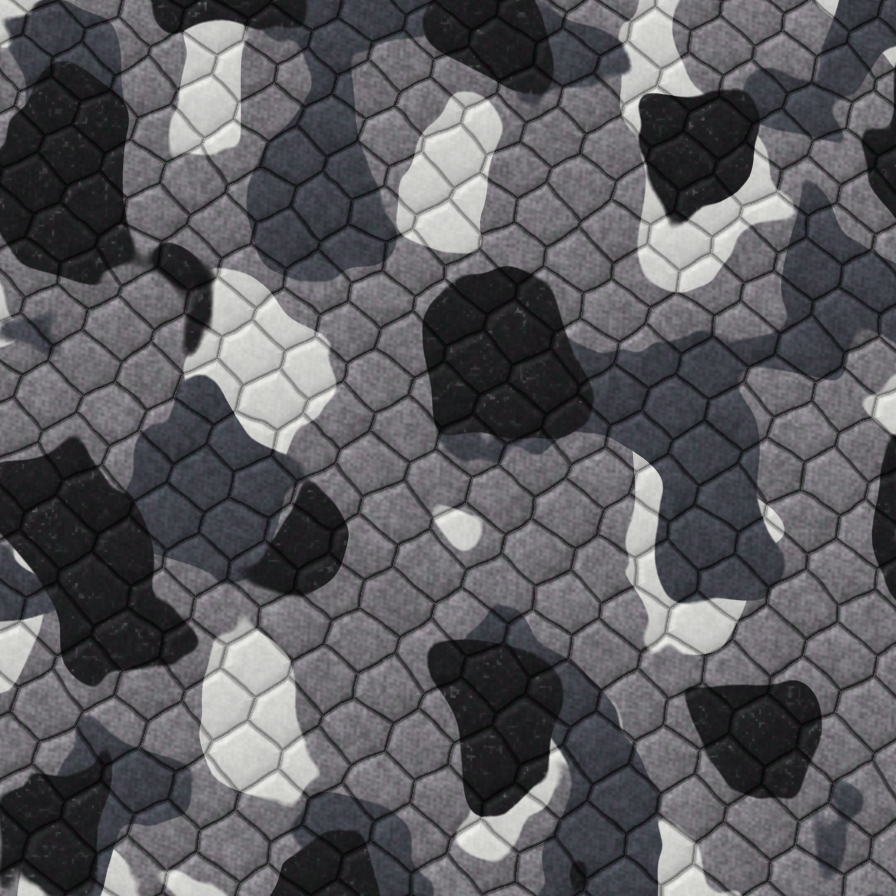
Write a WebGL 1 fragment shader that draws this texture.

```glsl
precision highp float;
// Urban camouflage printed on embossed, scale-patterned leather.
uniform vec2 u_resolution;

#define CELL_A vec2(0.078, -0.018)
#define CELL_B vec2(0.036, -0.062)
#define CELL_JITTER 0.16
#define PATCH_FREQ 15.0
#define BLACK_LEVEL 0.92
#define SLATE_LEVEL 0.74
#define WHITE_LEVEL 0.90
#define GROOVE_WIDTH 0.0042
#define GRAIN_FREQ 270.0
#define LIGHT_DIR vec2(-0.45, 0.89)

const vec3 BASE = vec3(0.455, 0.445, 0.465);
const vec3 SLATE = vec3(0.245, 0.255, 0.285);
const vec3 BLACK = vec3(0.115, 0.115, 0.122);
const vec3 WHITE = vec3(0.80, 0.80, 0.79);

float hash(vec2 p) {
  vec3 q = fract(vec3(p.xyx) * 0.1031);
  q += dot(q, q.yzx + 33.33);
  return fract((q.x + q.y) * q.z);
}

float noise(vec2 p) {
  vec2 i = floor(p), f = fract(p);
  f = f * f * (3.0 - 2.0 * f);
  return mix(mix(hash(i), hash(i + vec2(1, 0)), f.x),
             mix(hash(i + vec2(0, 1)), hash(i + vec2(1, 1)), f.x), f.y);
}

// Layered sines with unit deviation, roughened into lobed outlines.
float patchField(vec2 p, float seed) {
  p = vec2(dot(p, vec2(0.84, 0.54)), 0.75 * dot(p, vec2(-0.54, 0.84)));
  p += 0.012 * sin(p.yx * vec2(43.0, 37.0) + seed);
  float sum = 0.0;
  for (int i = 0; i < 6; i++) {
    float k = float(i);
    float angle = k * 2.4 + seed;
    vec2 dir = vec2(cos(angle), sin(angle));
    sum += sin(dot(p, dir) * PATCH_FREQ * (1.0 + 0.22 * k) + seed * (k + 1.7));
  }
  float lobes = 1.3 * (noise(p * 16.0 + seed * 7.0) - 0.5)
              + 0.6 * (noise(p * 34.0 + seed * 11.0) - 0.5);
  return sum / 1.732 + lobes;
}

float patchMask(vec2 p, float seed, float level) {
  return smoothstep(level - 0.05, level + 0.05, patchField(p, seed));
}

// Offset from p to the jittered centre of one scale.
vec2 toCentre(vec2 p, vec2 id) {
  vec2 jitter = vec2(hash(id + 50.0), hash(id + 91.0)) - 0.5;
  vec2 c = id + CELL_JITTER * jitter;
  return CELL_A * c.x + CELL_B * c.y - p;
}

// Cellular noise: edge distance, edge normal and offset to the centre.
float scales(vec2 p, out vec2 normal, out vec2 centre) {
  float det = CELL_A.x * CELL_B.y - CELL_B.x * CELL_A.y;
  vec2 home = floor(vec2(CELL_B.y * p.x - CELL_B.x * p.y,
                         CELL_A.x * p.y - CELL_A.y * p.x) / det + 0.5);
  vec2 nearest = home;
  centre = vec2(1.0);
  for (int j = -1; j <= 1; j++)
    for (int i = -1; i <= 1; i++) {
      vec2 id = home + vec2(i, j);
      vec2 r = toCentre(p, id);
      if (dot(r, r) < dot(centre, centre)) { centre = r; nearest = id; }
    }
  float edge = 1.0;
  normal = vec2(0.0, 1.0);
  for (int j = -1; j <= 1; j++)
    for (int i = -1; i <= 1; i++) {
      if (i == 0 && j == 0) continue;
      vec2 r = toCentre(p, nearest + vec2(i, j));
      vec2 n = normalize(r - centre);
      float d = dot(0.5 * (r + centre), n);
      if (d < edge) { edge = d; normal = n; }
    }
  return edge;
}

void main() {
  vec2 p = gl_FragCoord.xy / min(u_resolution.x, u_resolution.y);

  // Printed patches, from bottom to top.
  vec3 color = mix(BASE, WHITE, patchMask(p, 2.3, WHITE_LEVEL));
  color = mix(color, SLATE, patchMask(p, 5.1, SLATE_LEVEL));
  float black = patchMask(p, 8.6, BLACK_LEVEL);
  color = mix(color, BLACK, black);
  float pale = smoothstep(0.5, 0.75, color.g);

  // Scales shrink slightly towards the top and bend a little.
  vec2 q = vec2(p.x - 0.5, p.y) * (1.0 + 0.12 * p.y);
  q += 0.004 * sin(q.yx * vec2(17.0, 13.0));
  q += 0.003 * (vec2(noise(q * 55.0), noise(q * 55.0 + 40.0)) - 0.5);
  vec2 normal, centre;
  float edge = scales(q, normal, centre);

  // Domed relief: tilt across the scale, lit rim, shaded flank, groove.
  float facing = dot(normal, LIGHT_DIR);
  float tilt = clamp(-dot(centre, LIGHT_DIR) / 0.04, -1.0, 1.0);
  float flank = 1.0 - smoothstep(0.0, 0.018, edge);
  float rim = exp(-pow((edge - 0.007) / 0.0035, 2.0)) * max(facing, 0.0);
  float groove = 1.0 - smoothstep(0.0008, GROOVE_WIDTH, edge);
  float depth = mix(0.42, 0.62, smoothstep(0.4, -0.5, facing));
  float relief = 1.0 + 0.09 * tilt + 0.16 * flank * min(facing, 0.0) + 0.16 * rim;
  relief *= 1.0 - groove * depth;
  color *= mix(relief, mix(1.0, relief, 0.6), pale);

  // Fine woven grain, with glints on the dark print.
  float grain = noise(p * GRAIN_FREQ) + 0.6 * noise(p * GRAIN_FREQ * 0.5 + 9.0) - 0.8;
  float weave = sin(dot(p, vec2(0.8, 0.6)) * 900.0) * sin(dot(p, vec2(-0.5, 0.87)) * 700.0);
  float mottling = noise(p * 38.0) - 0.5;
  color *= 1.0 + (0.26 * grain + 0.04 * weave + 0.10 * mottling) * (1.0 - 0.8 * pale);
  vec3 tint = vec3(1.0, -0.5, 0.6) * (noise(p * GRAIN_FREQ * 0.8 + 70.0) - 0.5);
  color += 0.03 * tint * (1.0 - pale);
  float glint = smoothstep(0.25, 0.75, grain) * (0.5 + 0.5 * tilt) * (1.0 - groove);
  color += black * (0.20 * glint + 0.035 * rim);

  gl_FragColor = vec4(clamp(color, 0.0, 1.0), 1.0);
}
```
